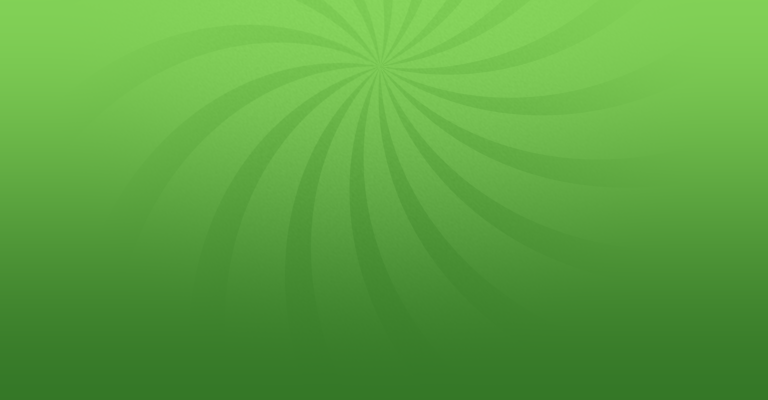
Reproduce this background procedurally as a Shadertoy shader.

```glsl
// Green vertical gradient with a soft curved sunburst and fine paper grain.

const float TAU = 6.2831853;
const vec3 LIME = vec3(0.508, 0.818, 0.338);
const vec3 FOREST = vec3(0.206, 0.468, 0.153);
const vec3 RAY_LIGHT = vec3(0.026, 0.018, 0.028);
const vec3 RAY_SHADE = vec3(0.026, 0.030, 0.016);

vec2 hashGradient(vec2 cell) {
    vec2 h = vec2(dot(cell, vec2(127.1, 311.7)), dot(cell, vec2(269.5, 183.3)));
    return 2.0 * fract(sin(h) * 43758.5) - 1.0;
}

float gradientNoise(vec2 p) {
    vec2 i = floor(p), f = fract(p);
    vec2 u = f * f * f * (f * (f * 6.0 - 15.0) + 10.0);
    vec2 e = vec2(0.0, 1.0);
    float low = mix(dot(hashGradient(i), f),
                    dot(hashGradient(i + e.yx), f - e.yx), u.x);
    float high = mix(dot(hashGradient(i + e.xy), f - e.xy),
                     dot(hashGradient(i + e.yy), f - e.yy), u.x);
    return mix(low, high, u.y);
}

// Coverage of the dark arms; p has its origin at the hub, y pointing down.
float swirlArms(vec2 p, float count, float twist, float turn, float halfWidth, float pixel) {
    float r = length(p);
    float angle = atan(p.y, p.x);
    float skew = 0.113 * cos(angle + TAU / 6.0);
    float phase = (angle + twist * r - turn - skew) * count / TAU;
    float d = abs(fract(phase + 0.5) - 0.5);
    float soft = 0.9 * pixel * count / (TAU * max(r, pixel));
    return 1.0 - smoothstep(halfWidth - soft, halfWidth + soft, d);
}

// Woven paper: stretched diagonal noise plus a finer even grain.
float paperGrain(vec2 p) {
    vec2 diagonal = vec2(p.x + p.y, p.x - p.y);
    return 0.6 * gradientNoise(diagonal * vec2(65.0, 130.0))
         + 0.4 * gradientNoise(p * 170.0);
}

void mainImage(out vec4 fragColor, in vec2 fragCoord) {
    vec2 uv = fragCoord / iResolution.xy;
    vec2 hub = vec2(0.495, 0.834) * iResolution.xy;
    vec2 p = vec2(fragCoord.x - hub.x, hub.y - fragCoord.y) / iResolution.y;
    float r = length(p);

    // Backdrop
    float rise = mix(uv.y, smoothstep(0.0, 1.0, uv.y), 0.75);
    vec3 color = mix(FOREST, LIME, rise);

    // Rays fade with distance, towards the bright top and the dark base
    float fade = 1.0 - smoothstep(0.2, 0.86, r);
    float arms = swirlArms(p, 16.0, 0.80, 0.539, 0.172, 1.0 / iResolution.y);
    float contrast = mix(1.0, 0.7, smoothstep(0.65, 1.0, uv.y))
                   * mix(0.4, 1.0, smoothstep(0.05, 0.45, uv.y));
    color += fade * contrast * mix(RAY_LIGHT, -RAY_SHADE, arms);

    // Grain, strongest around the rays
    color += 0.034 * fade * paperGrain(p);

    fragColor = vec4(clamp(color, 0.0, 1.0), 1.0);
}
```
